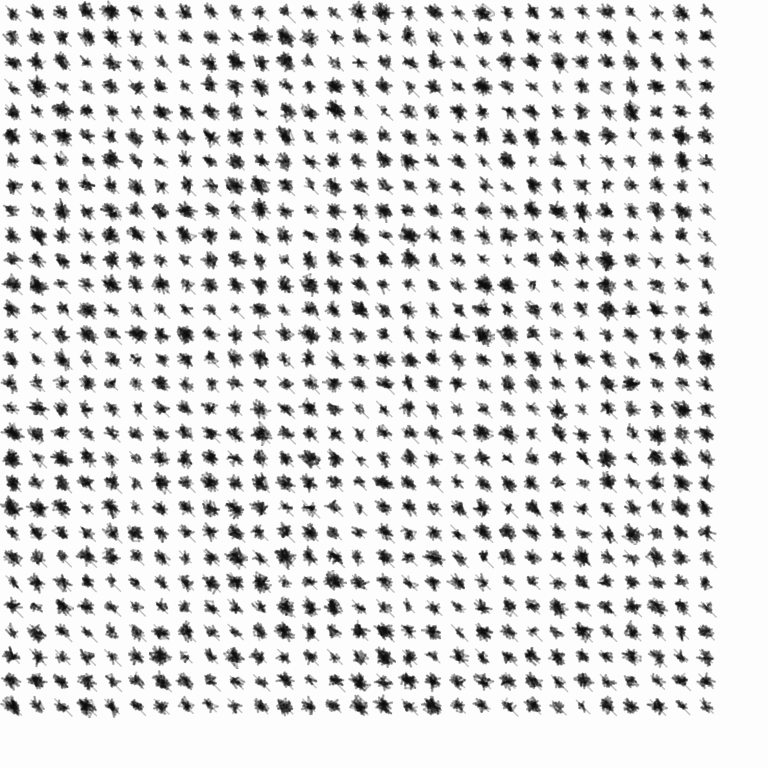
A three.js fragment shader for this pattern:

```glsl
// A 29 by 29 grid of small fuzzy ink blots on near-white paper, set at the
// upper left with a blank margin at the right and bottom. Each blot is a
// hashed scribble of translucent strokes, leaning down to the right.
varying vec2 vUv;

vec2 hash22(vec2 p) {
  vec3 q = fract(p.xyx * vec3(0.1031, 0.1030, 0.0973));
  q += dot(q, q.yzx + 33.33);
  return fract((q.xx + q.yz) * q.zy);
}

float segmentDistance(vec2 p, vec2 a, vec2 b) {
  vec2 ab = b - a;
  float t = clamp(dot(p - a, ab) / max(dot(ab, ab), 1e-5), 0.0, 1.0);
  return length(p - a - ab * t);
}

// Scribble corner: bell-shaped scatter, stretched along the falling diagonal
vec2 scribblePoint(vec2 cell, float i) {
  vec2 key = cell + vec2(31.0 * i, 0.0);
  vec2 bell = hash22(key) + hash22(key + vec2(0.0, 40.0)) - 1.0;
  bell *= vec2(1.15, 0.87);
  return 0.34 * 0.7071 * vec2(bell.x - bell.y, bell.x + bell.y);
}

// Optical depth of the ink at p, measured from the cell centre, y down
float blotInk(vec2 p, vec2 cell) {
  vec2 r = hash22(cell + vec2(7.0, 90.0));
  vec2 s = hash22(cell + vec2(7.0, 130.0));
  float size = mix(0.7, 1.25, 0.5 * (r.x + r.y));
  float strokes = 41.0 * size * size * size;
  vec2 q = p - 0.08 * (s - 0.5);

  // Chained strokes: larger blots get more of them
  float ink = 0.0;
  vec2 from = size * scribblePoint(cell, 0.0);
  for (int i = 1; i <= 80; i++) {
    if (float(i) > strokes) break;
    vec2 to = size * scribblePoint(cell, float(i));
    ink += 0.3 * (1.0 - smoothstep(0.0, 0.075, segmentDistance(q, from, to)));
    from = to;
  }

  // Faint diagonal tail
  float tail = segmentDistance(p, vec2(-0.15 - 0.15 * s.y), vec2(0.2 + 0.22 * s.x));
  return ink + 0.3 * (1.0 - smoothstep(0.0, 0.055, tail));
}

void main() {
  vec2 grid = vec2(vUv.x, 1.0 - vUv.y) * 31.0;
  vec2 cell = floor(grid);
  float ink = 0.0;
  if (max(cell.x, cell.y) < 28.5) ink = blotInk(fract(grid) - 0.5, cell);
  gl_FragColor = vec4(vec3(mix(0.04, 0.993, exp(-ink))), 1.0);
}
```
